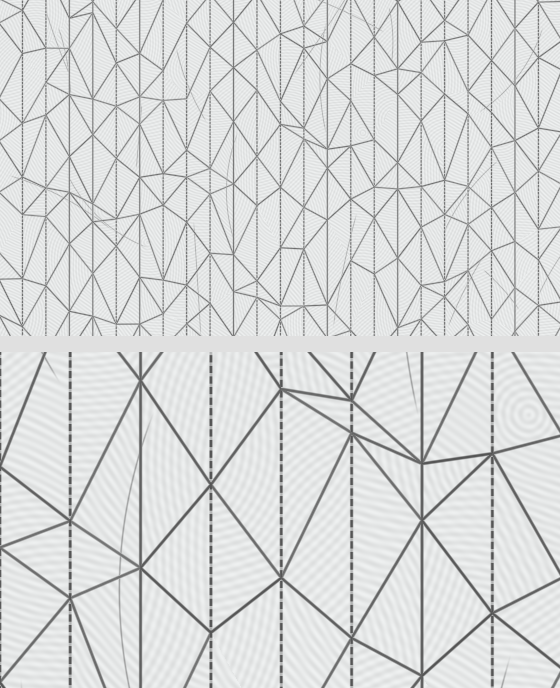
Top: the whole. Bottom: its middle third, enlarged.
Write a WebGL 2 fragment shader that draws this pattern.

```glsl
#version 300 es
precision highp float;
// Draws ruled columns joined by an irregular triangle web over finely engraved pale paper.

#define COLUMN 0.0698      // spacing of the vertical rules, in canvas heights
#define ROW 0.15           // mean spacing of web vertices along a rule
#define JITTER 0.84        // vertex scatter, below 1 keeps the edges from crossing
#define LINE_HALF 0.0014   // half width of rules and web edges
#define DASH 0.0105        // dash period on broken rules
#define HATCH 0.0085       // period of the engraved rings
#define STRAYS 18          // number of long faint arcs
#define PAPER vec3(0.932, 0.940, 0.940)
#define ENGRAVING vec3(0.866, 0.873, 0.873)
#define INK vec3(0.28)

uniform vec2 u_resolution;
out vec4 fragColor;

const float TAU = 6.2832;

float hash(vec2 p) {
  vec3 q = fract(p.xyx * vec3(0.1031, 0.1030, 0.0973));
  q += dot(q, q.yzx + 33.33);
  return fract((q.x + q.y) * q.z);
}

vec2 hash2(vec2 p) {
  return vec2(hash(p + 17.3), hash(p + 91.7));
}

float gradientDot(vec2 cell, vec2 offset) {
  float angle = TAU * hash(cell + 5.5);
  return dot(vec2(cos(angle), sin(angle)), offset);
}

float gradientNoise(vec2 p) {
  vec2 i = floor(p), f = fract(p);
  vec2 u = f * f * f * (f * (f * 6.0 - 15.0) + 10.0);
  vec2 e = vec2(1.0, 0.0);
  float low = mix(gradientDot(i, f), gradientDot(i + e, f - e), u.x);
  float high = mix(gradientDot(i + e.yx, f - e.yx), gradientDot(i + 1.0, f - 1.0), u.x);
  return mix(low, high, u.y);
}

float stroke(float dist, float halfWidth, float pixel) {
  return 1.0 - smoothstep(halfWidth - pixel, halfWidth + pixel, dist);
}

// Height of a web vertex on a rule; odd rules are shifted by half a row.
float vertexY(float rule, float k) {
  float shift = 0.5 * mod(rule, 2.0);
  return ROW * (k + shift + JITTER * (hash(vec2(rule, k) + 40.0) - 0.5));
}

// Zigzag edges inside one strip: x is the ink, y the index of the enclosing triangle.
vec2 web(vec2 p, float strip, float across, float pixel) {
  float evenRule = strip + mod(strip, 2.0);
  float oddRule = strip + 1.0 - mod(strip, 2.0);
  float t = abs(across - (evenRule - strip));
  float firstRow = floor(p.y / ROW) - 2.0;
  float ink = 0.0, below = 0.0;
  for (int n = 0; n < 10; n++) {
    float k = firstRow + float(n / 2);
    float side = float(n % 2);
    float start = vertexY(evenRule, k + side);
    float end = vertexY(oddRule, k);
    float rise = p.y - mix(start, end, t);
    float dist = abs(rise) * COLUMN / length(vec2(COLUMN, end - start));
    float pick = hash(vec2(strip * 2.0 + side, k) + 70.0);
    float strength = step(0.09, pick) * mix(0.75, 1.0, pick);
    ink = max(ink, strength * stroke(dist, LINE_HALF, pixel));
    below += step(0.0, rise);
  }
  return vec2(ink, 2.0 * firstRow + below);
}

// Vertical rule, solid or dashed.
float rules(vec2 p, float pixel) {
  float rule = floor(p.x / COLUMN + 0.5);
  float line = stroke(abs(p.x - rule * COLUMN), LINE_HALF, pixel);
  float along = abs(fract(p.y / DASH + hash(vec2(rule, 3.0))) - 0.5) * DASH;
  float dash = stroke(along, 0.34 * DASH, 0.5 * pixel);
  float dashed = step(hash(vec2(rule, 8.0)), 0.5);
  return line * mix(0.92, mix(0.35, 1.0, dash), dashed);
}

// Long, faint, gently bent lines that ignore the web.
float strays(vec2 p, float aspect, float pixel) {
  float ink = 0.0;
  for (int n = 0; n < STRAYS; n++) {
    vec2 seed = vec2(float(n), 23.0);
    float angle = 0.9 + 2.2 * hash(seed);
    vec2 dir = vec2(cos(angle), sin(angle));
    vec2 q = p - hash2(seed) * vec2(aspect, 1.0);
    q = vec2(dot(q, dir), dot(q, vec2(-dir.y, dir.x)));
    float bend = 2.4 * (hash(seed + 6.0) - 0.5);
    float dist = abs(q.y - bend * q.x * q.x) / length(vec2(1.0, 2.0 * bend * q.x));
    float reach = mix(0.08, 0.22, hash(seed + 9.0));
    float fade = 1.0 - smoothstep(0.8 * reach, reach, abs(q.x));
    ink = max(ink, fade * stroke(dist, 0.5 * LINE_HALF, pixel));
  }
  return 0.5 * ink;
}

// Fine rings about a random centre per triangle, broken by faint cross lines.
float engraving(vec2 p, vec2 cell) {
  vec2 centre = vec2(cell.x + 0.5, 0.5 * cell.y) * vec2(COLUMN, ROW);
  vec2 q = p - centre - 0.9 * (hash2(cell) - 0.5);
  float warp = 0.012 * gradientNoise(p * 7.0);
  float rings = sin(TAU * (length(q) + warp) / HATCH);
  float cross = sin(TAU * (q.x * 0.6 + q.y * 0.8 - warp) / (1.3 * HATCH));
  return 0.5 + 0.38 * rings + 0.14 * cross + 0.1 * gradientNoise(p * 4.0);
}

void main() {
  float pixel = 1.0 / u_resolution.y;
  vec2 p = gl_FragCoord.xy * pixel + vec2(0.003, 0.0);
  float strip = floor(p.x / COLUMN);
  vec2 edges = web(p, strip, fract(p.x / COLUMN), pixel);

  vec3 colour = mix(PAPER, ENGRAVING, engraving(p, vec2(strip, edges.y)));
  float ink = max(edges.x, rules(p, pixel));
  ink = max(ink, strays(p, u_resolution.x * pixel, pixel));
  fragColor = vec4(mix(colour, INK, 0.92 * ink), 1.0);
}
```
